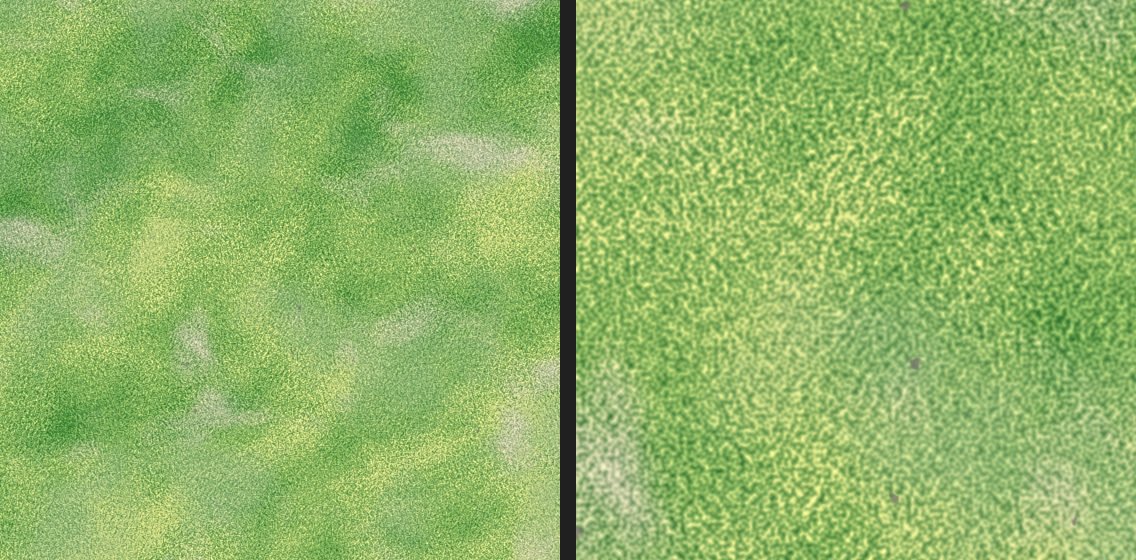
Left: the whole. Right: its middle third, enlarged.
Write a WebGL 1 fragment shader that draws this texture.

```glsl
precision highp float;
// Sunlit mown lawn seen from above: soft green swaths, fine blades, dry patches and specks.

uniform vec2 u_resolution;

const vec3 DEEP_GREEN = vec3(0.27, 0.55, 0.23);
const vec3 LUSH_GREEN = vec3(0.52, 0.70, 0.36);
const vec3 SUN_YELLOW = vec3(0.76, 0.82, 0.48);
const vec3 HAZE_GREEN = vec3(0.57, 0.71, 0.50);
const vec3 DRY_STRAW  = vec3(0.79, 0.79, 0.67);
const vec3 SPECK_TINT = vec3(0.44, 0.42, 0.40);
const vec3 GRAIN_TINT = vec3(0.30, 0.22, 0.27);  // light and shade of blades, per channel

const float SWATH_ANGLE   = 0.55;   // swaths rise to the right
const float SWATH_SCALE   = 3.4;
const float MOTTLE_SCALE  = 14.0;
const float DRY_SCALE     = 5.5;
const float BLADE_SCALE   = 145.0;
const float FINE_SCALE    = 330.0;
const float SWATH_AMOUNT  = 0.88;
const float MOTTLE_AMOUNT = 0.42;
const float GRAIN_AMOUNT  = 0.68;
const float SPECK_GRID    = 10.0;
const float SPECK_CHANCE  = 0.14;
const float SPECK_RADIUS  = 0.042;  // in speck cells

float hash(vec2 p) {
  vec3 q = fract(p.xyx * 0.1031);
  q += dot(q, q.yzx + 33.33);
  return fract((q.x + q.y) * q.z);
}

mat2 rotation(float angle) {
  float c = cos(angle), s = sin(angle);
  return mat2(c, -s, s, c);
}

// Dot product of a random unit gradient with the offset from its corner
float cornerSlope(vec2 cell, vec2 corner, vec2 f) {
  float angle = 6.2832 * hash(cell + corner);
  return dot(vec2(cos(angle), sin(angle)), f - corner);
}

float gradientNoise(vec2 p) {
  vec2 cell = floor(p), f = fract(p);
  vec2 w = f * f * f * (f * (f * 6.0 - 15.0) + 10.0);
  float low  = mix(cornerSlope(cell, vec2(0.0), f), cornerSlope(cell, vec2(1.0, 0.0), f), w.x);
  float high = mix(cornerSlope(cell, vec2(0.0, 1.0), f), cornerSlope(cell, vec2(1.0), f), w.x);
  return mix(low, high, w.y);
}

float fbm(vec2 p) {
  float sum = 0.0, amplitude = 1.0;
  for (int i = 0; i < 4; i++) {
    sum += amplitude * gradientNoise(p);
    p = rotation(0.6) * p * 2.03 + 17.3;
    amplitude *= 0.5;
  }
  return sum;
}

// Short blades, leaning a different way from place to place, over a finer stubble
float bladeGrain(vec2 uv) {
  float leftLean  = gradientNoise(rotation(0.35) * uv * BLADE_SCALE * vec2(1.6, 0.9) + 5.0);
  float rightLean = gradientNoise(rotation(-0.5) * uv * BLADE_SCALE * vec2(1.6, 0.9) + 91.0);
  float lean = smoothstep(-0.25, 0.25, gradientNoise(uv * 9.0 + 43.0));
  float fine = gradientNoise(rotation(0.8) * uv * FINE_SCALE + 29.0);
  return 0.85 * mix(leftLean, rightLean, lean) + 1.1 * fine;
}

// Scattered debris: at most one small speck per cell
float specks(vec2 uv) {
  vec2 p = uv * SPECK_GRID, cell = floor(p);
  vec2 center = 0.2 + 0.6 * vec2(hash(cell + 3.1), hash(cell + 57.7));
  float size = SPECK_RADIUS * mix(0.6, 1.2, hash(cell + 21.4));
  vec2 ragged = 0.03 * vec2(gradientNoise(p * 22.0), gradientNoise(p * 22.0 + 51.0));
  float present = step(hash(cell + 71.9), SPECK_CHANCE);
  return present * (1.0 - smoothstep(size * 0.3, size, length(fract(p) - center + ragged)));
}

void main() {
  vec2 uv = gl_FragCoord.xy / min(u_resolution.x, u_resolution.y);

  // Broad light and shade, with brighter ground to the lower right
  vec2 warp = 0.07 * vec2(gradientNoise(uv * 5.0 + 11.0), gradientNoise(uv * 5.0 + 37.0));
  vec2 along = rotation(SWATH_ANGLE) * (uv + warp);
  float swath = fbm(along * SWATH_SCALE * vec2(0.75, 1.4) + 8.0);
  float mottle = fbm(along * MOTTLE_SCALE * vec2(0.85, 1.1) + 63.0);
  float slope = 0.20 * (uv.x - 0.5) - 0.34 * (uv.y - 0.5);
  float grain = bladeGrain(uv);
  float coverage = 0.9 + 0.5 * gradientNoise(uv * 8.0 + 77.0);
  float tone = 0.5 + slope + SWATH_AMOUNT * swath + MOTTLE_AMOUNT * mottle
             + GRAIN_AMOUNT * coverage * grain;

  vec3 color = mix(DEEP_GREEN, LUSH_GREEN, smoothstep(-0.5, 0.55, tone));
  color = mix(color, SUN_YELLOW, smoothstep(0.35, 1.25, tone));

  // Cool haze over parts of the turf
  float haze = smoothstep(-0.2, 0.55, fbm(uv * 4.5 + 131.0));
  color = mix(color, HAZE_GREEN, 0.55 * haze);

  // Worn straw-coloured patches with ragged edges
  float wear = fbm((uv + warp) * DRY_SCALE * vec2(0.85, 1.15) + 203.0) + 0.10 * grain;
  color = mix(color, DRY_STRAW, 0.85 * smoothstep(0.10, 0.78, wear));

  // Blade shading and debris
  color *= 1.0 + GRAIN_TINT * grain;
  color = mix(color, SPECK_TINT, 0.7 * specks(uv));
  gl_FragColor = vec4(clamp(color, 0.0, 1.0), 1.0);
}
```
